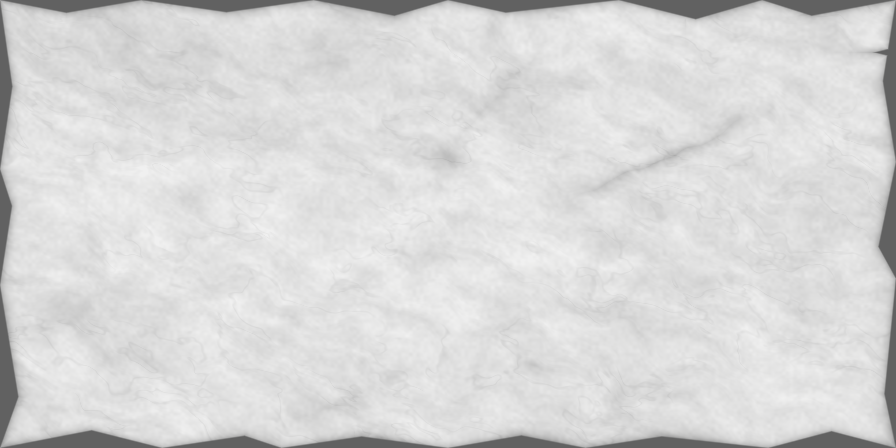
This texture is drawn by a Shadertoy shader. Its source:

```glsl
// A pale grey marble sheet with a jagged, zigzag rim on a dark flat ground.
// Layered noise gives clouds, slanted streaks and creases; cellular noise adds
// smudges, warped segments draw veins, and the rim distance shades the border.

const vec3 GROUND = vec3(0.38);
const vec3 MARBLE = vec3(0.874, 0.874, 0.873);
const float TEETH = 6.0;          // rim vertices per unit of height

float hash(vec2 p) {
    vec3 q = fract(vec3(p.xyx) * 0.1031);
    q += dot(q, q.yzx + 33.33);
    return fract((q.x + q.y) * q.z);
}

float noise(vec2 p) {
    vec2 i = floor(p), f = fract(p);
    f = f * f * (3.0 - 2.0 * f);
    vec2 e = vec2(1.0, 0.0);
    return mix(mix(hash(i), hash(i + e.xy), f.x),
               mix(hash(i + e.yx), hash(i + e.xx), f.x), f.y);
}

// Layered noise, normalised to 0..1
float layers(vec2 p, int octaves) {
    float sum = 0.0, total = 0.0, amp = 1.0;
    for (int i = 0; i < octaves; i++) {
        sum += amp * noise(p);
        total += amp;
        amp *= 0.58;
        p = mat2(1.6, 1.2, -1.2, 1.6) * p + 17.3;
    }
    return sum / total;
}

mat2 rotation(float angle) {
    float c = cos(angle), s = sin(angle);
    return mat2(c, -s, s, c);
}

// Cellular smudges: a soft spot in a fraction of the cells
float smudges(vec2 p, float share) {
    vec2 cell = floor(p);
    float dark = 0.0;
    for (int y = -1; y <= 1; y++)
    for (int x = -1; x <= 1; x++) {
        vec2 c = cell + vec2(x, y);
        vec2 centre = c + vec2(hash(c + 41.0), hash(c + 83.0));
        vec2 d = p - centre;
        float size = mix(0.1, 0.32, hash(c + 127.0));
        dark += step(hash(c + 7.0), share) * exp(-dot(d, d) / (size * size));
    }
    return dark;
}

// Soft line from a to b that fades towards both ends
float vein(vec2 p, vec2 a, vec2 b, float width) {
    vec2 ab = b - a;
    float t = dot(p - a, ab) / dot(ab, ab);
    float d = length(p - a - ab * clamp(t, 0.0, 1.0));
    return exp(-d / width) * smoothstep(-0.15, 0.4, t) * smoothstep(1.15, 0.75, t);
}

// Rim vertices: jittered along the side, fixed at the corners
float vertexPos(float k, float seed) {
    return k + step(0.5, mod(k, TEETH)) * 0.65 * (hash(vec2(k + 20.0, seed)) - 0.5);
}

float vertexDepth(float k, float seed) {
    return mod(k, 2.0) * (0.025 + 0.018 * hash(vec2(k + 50.0, seed + 9.0)));
}

float zigzag(float along, float seed) {
    float t = along * TEETH;
    float k = floor(t);
    if (t < vertexPos(k, seed)) k -= 1.0;
    if (t > vertexPos(k + 1.0, seed)) k += 1.0;
    float a = vertexPos(k, seed), b = vertexPos(k + 1.0, seed);
    return mix(vertexDepth(k, seed), vertexDepth(k + 1.0, seed), (t - a) / (b - a));
}

// Signed distance to a triangular cut in a side
float notch(float along, float inward, float halfWidth, float depth) {
    float slope = depth / halfWidth;
    return (inward - depth + slope * abs(along)) / sqrt(1.0 + slope * slope);
}

// Distance inward from the torn rim, negative outside
float rimDistance(vec2 p, vec2 size) {
    vec2 far = size - p;
    float d = min(p.x - zigzag(p.y, 3.0), far.x - zigzag(p.y, 14.0));
    d = min(d, min(p.y - zigzag(p.x, 25.0), far.y - zigzag(p.x, 36.0)));
    d = min(d, notch(p.x - 0.765 * size.x, far.y, 0.02, 0.034));
    return min(d, notch(p.y - 0.883, far.x, 0.012, 0.047));
}

float marbleTone(vec2 p) {
    vec2 warp = vec2(layers(p * 7.0, 3), layers(p * 7.0 + 31.0, 3)) - 0.5;
    vec2 q = rotation(-0.38) * (p + 0.09 * warp) * vec2(1.0, 1.15);
    vec2 grainDir = q * vec2(1.0, 2.0);
    float cloud = layers(p * 3.5 + warp, 4) - 0.5;
    float streak = layers(grainDir * 13.0, 4) - 0.5;
    float grain = noise(p * 120.0) - 0.5;
    float fold = abs(layers(grainDir * 6.5 + 60.0, 4) - 0.5);
    float crease = (1.0 - smoothstep(0.0, 0.035, fold)) * smoothstep(0.4, 0.65, noise(p * 9.0));
    float patchy = 0.35 + 1.1 * layers(grainDir * 17.0 + 9.0, 3);
    vec2 v = p + 0.07 * warp;
    float dark = 0.15 * vein(v, vec2(1.27, 0.53), vec2(1.63, 0.73), 0.017)
               + 0.05 * vein(v, vec2(0.94, 0.59), vec2(1.24, 0.92), 0.02)
               + 0.04 * vein(v, vec2(0.60, 0.04), vec2(0.92, 0.19), 0.02)
               + 0.08 * exp(-dot(v - vec2(0.99, 0.635), v - vec2(0.99, 0.635)) / 0.0014)
               + 0.045 * smudges(v * 8.0, 0.2);
    return 0.12 * cloud + 0.13 * streak + 0.03 * grain - 0.03 * crease - dark * patchy;
}

void mainImage(out vec4 fragColor, in vec2 fragCoord) {
    vec2 p = fragCoord / iResolution.y;
    float pixel = 1.0 / iResolution.y;
    float d = rimDistance(p, vec2(iResolution.x / iResolution.y, 1.0));
    float rimShade = 0.22 * exp(-max(d, 0.0) / 0.009);
    vec3 sheet = min(MARBLE + marbleTone(p), 0.94) - rimShade;
    fragColor = vec4(mix(GROUND, sheet, smoothstep(-pixel, pixel, d)), 1.0);
}
```
